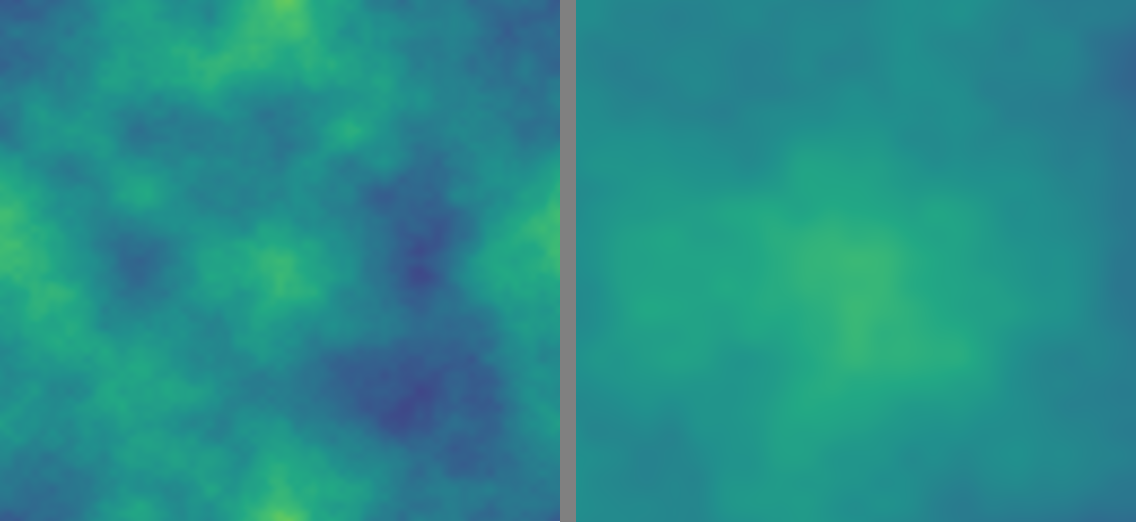
Left, the full canvas; right, a detail of the centre.
A WebGL 1 fragment shader for this texture:

```glsl
precision highp float;
// Soft cloudy heat map running from indigo through teal to lime green.
// Octaves of tileable value noise are summed into one height field,
// coloured through a ramp of stops and closed by a pale hairline below.

uniform vec2 u_resolution;

#define BASE_CELLS 4.0   // coarsest cells across the canvas
#define OCTAVES 5
#define GAIN 0.56        // strength of each octave against the one before
#define LEVEL 0.461      // mean position on the colour ramp
#define SPREAD 0.73      // contrast of the height field
#define SEED 3.7
#define HAIRLINE 0.002   // height of the pale lower edge

float hash(vec2 p) {
  return fract(sin(dot(p, vec2(127.1, 311.7)) + SEED) * 43758.5453);
}

// Lattice value that repeats every "period" cells, distinct per octave.
float lattice(vec2 cell, float period) {
  return hash(mod(cell, period) + period * 1.37);
}

float valueNoise(vec2 p, float period) {
  vec2 cell = floor(p);
  vec2 f = fract(p);
  vec2 blend = f * f * (3.0 - 2.0 * f);
  float low = mix(lattice(cell, period),
                  lattice(cell + vec2(1.0, 0.0), period), blend.x);
  float high = mix(lattice(cell + vec2(0.0, 1.0), period),
                   lattice(cell + vec2(1.0, 1.0), period), blend.x);
  return mix(low, high, blend.y);
}

// Octave sum, centred on zero and scaled by the total amplitude.
float cloudHeight(vec2 uv) {
  float sum = 0.0;
  float total = 0.0;
  float amplitude = 1.0;
  float period = BASE_CELLS;
  for (int i = 0; i < OCTAVES; i++) {
    sum += amplitude * (valueNoise(uv * period, period) - 0.5);
    total += amplitude;
    amplitude *= GAIN;
    period *= 2.0;
  }
  return sum / total;
}

// Blend weight of the ramp step that starts at "start".
float rampStep(float t, float start) {
  return clamp((t - start) * 10.0, 0.0, 1.0);
}

vec3 heatRamp(float t) {
  vec3 indigo = vec3(0.253, 0.265, 0.530);
  vec3 blue   = vec3(0.207, 0.372, 0.553);
  vec3 steel  = vec3(0.164, 0.471, 0.558);
  vec3 teal   = vec3(0.128, 0.567, 0.551);
  vec3 jade   = vec3(0.135, 0.659, 0.518);
  vec3 green  = vec3(0.267, 0.749, 0.441);
  vec3 lime   = vec3(0.478, 0.821, 0.318);
  vec3 color = mix(indigo, blue, rampStep(t, 0.2));
  color = mix(color, steel, rampStep(t, 0.3));
  color = mix(color, teal, rampStep(t, 0.4));
  color = mix(color, jade, rampStep(t, 0.5));
  color = mix(color, green, rampStep(t, 0.6));
  return mix(color, lime, rampStep(t, 0.7));
}

void main() {
  vec2 uv = gl_FragCoord.xy / u_resolution;
  float t = LEVEL + SPREAD * cloudHeight(uv);
  vec3 paper = vec3(1.0);
  float inside = smoothstep(0.5, 1.5, uv.y / HAIRLINE);
  gl_FragColor = vec4(mix(paper, heatRamp(t), inside), 1.0);
}
```
